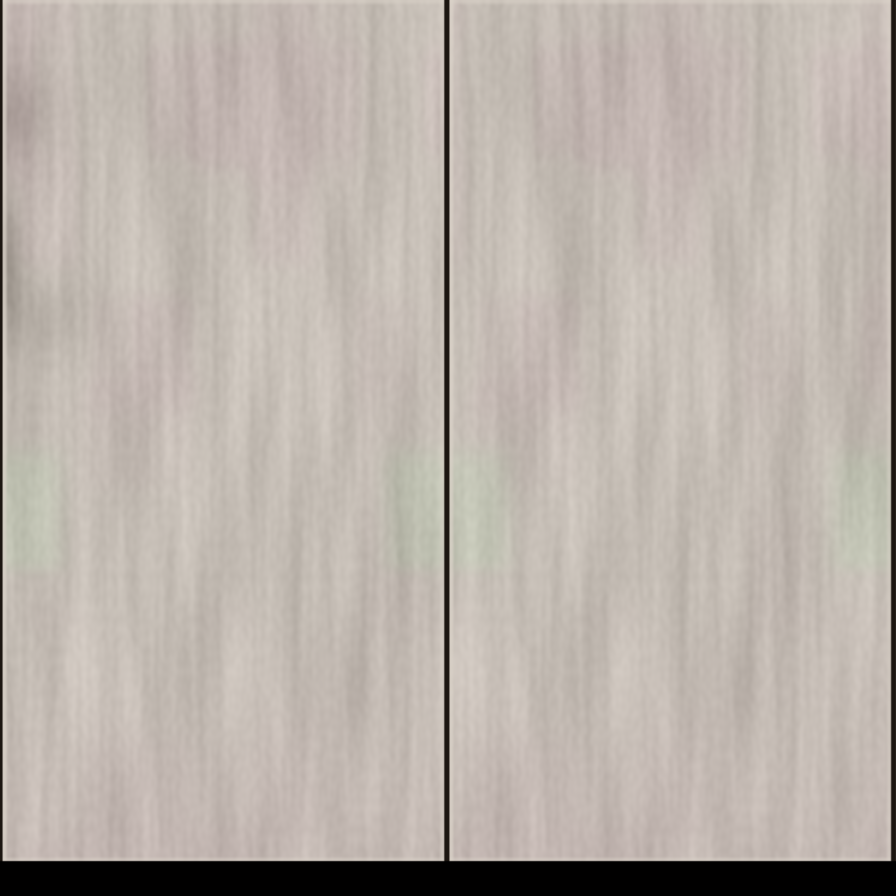
Write a WebGL 1 fragment shader that draws this texture.

```glsl
precision highp float;

uniform vec2 u_resolution;

const float PANEL_WIDTH = 0.4987;
const float SEAM_HALF_WIDTH = 0.0029;
const float BAR_HEIGHT = 0.039;
const float GRAIN_SHIFT = 0.067;

const vec3 WOOD = vec3(0.768, 0.738, 0.705);
const vec3 MAUVE_TINT = vec3(-0.008, -0.025, -0.012);
const vec3 GREEN_TINT = vec3(-0.012, 0.025, -0.002);
const vec3 HIGHLIGHT = vec3(0.86, 0.83, 0.79);
const vec3 SEAM = vec3(0.11, 0.085, 0.065);
const vec3 BAR = vec3(0.005, 0.0, 0.0);

vec2 gradientAt(vec2 cell) {
  float h = fract(sin(dot(cell, vec2(127.1, 311.7))) * 43758.55);
  float angle = 6.28318 * h;
  return vec2(cos(angle), sin(angle));
}

float gradientNoise(vec2 p) {
  vec2 i = floor(p);
  vec2 f = p - i;
  vec2 w = f * f * f * (f * (f * 6.0 - 15.0) + 10.0);
  float a = dot(gradientAt(i), f);
  float b = dot(gradientAt(i + vec2(1.0, 0.0)), f - vec2(1.0, 0.0));
  float c = dot(gradientAt(i + vec2(0.0, 1.0)), f - vec2(0.0, 1.0));
  float d = dot(gradientAt(i + 1.0), f - 1.0);
  return mix(mix(a, b, w.x), mix(c, d, w.x), w.y);
}

// Eases between cell centres, giving soft rectangular patches.
vec2 softCells(vec2 p) {
  return floor(p) + smoothstep(0.2, 0.8, fract(p));
}

float spot(vec2 p, vec2 centre, vec2 radius) {
  vec2 d = (p - centre) / radius;
  return exp(-dot(d, d));
}

// Vertical grain, from broad bands to fine fibres and flecks.
float woodTone(vec2 p) {
  float bands = gradientNoise(p * vec2(9.0, 3.2) + 3.7);
  float streaks = gradientNoise(p * vec2(34.0, 4.5) + 17.3);
  float fibres = gradientNoise(p * vec2(105.0, 7.0) + 41.9);
  float flecks = gradientNoise(p * vec2(150.0, 85.0) + 8.2);
  return 0.045 * bands + 0.065 * streaks + 0.045 * fibres + 0.025 * flecks;
}

vec3 woodColor(vec2 p, float edgeDistance) {
  vec3 color = WOOD + woodTone(p);
  vec2 patchPos = softCells(p * vec2(16.0, 8.0)) * vec2(0.43, 0.57);
  float mauve = smoothstep(-0.15, 0.4, gradientNoise(patchPos + 5.4));
  float upperMauve = smoothstep(0.48, 0.6, p.y);
  float lowerMauve = 1.0 - smoothstep(0.04, 0.3, p.y);
  color += MAUVE_TINT * (mauve * (0.4 + 0.8 * upperMauve) + 0.7 * lowerMauve);

  // Pale green band at the sides of each panel.
  float band = smoothstep(0.35, 0.38, p.y) * (1.0 - smoothstep(0.47, 0.52, p.y));
  float sides = 1.0 - smoothstep(0.045, 0.09, edgeDistance);
  return color + GREEN_TINT * band * sides;
}

// Smoky wear on the left edge of the first panel.
float edgeStain(vec2 p) {
  return 0.16 * spot(p, vec2(0.005, 0.72), vec2(0.022, 0.075))
       + 0.07 * spot(p, vec2(0.045, 0.65), vec2(0.06, 0.05))
       + 0.08 * spot(p, vec2(0.01, 0.87), vec2(0.045, 0.05));
}

void main() {
  vec2 uv = gl_FragCoord.xy / u_resolution;
  vec2 pixel = 1.0 / u_resolution;

  // Two panels share one grain, offset sideways.
  float panel = floor(uv.x / PANEL_WIDTH);
  float localX = uv.x - panel * PANEL_WIDTH;
  float edgeDistance = min(localX, PANEL_WIDTH - localX);
  vec2 grainPos = vec2(localX + panel * GRAIN_SHIFT, uv.y);
  vec3 color = woodColor(grainPos, edgeDistance) - edgeStain(uv);

  // Light bevels, stronger on the left side of each panel.
  float bevel = 1.0 - smoothstep(0.005, 0.0095, edgeDistance);
  float strength = localX < 0.5 * PANEL_WIDTH ? 0.7 : 0.4;
  color = mix(color, HIGHLIGHT, bevel * strength);
  float topBevel = smoothstep(0.993, 0.999, uv.y);
  float bottomBevel = 1.0 - smoothstep(BAR_HEIGHT + 0.001, BAR_HEIGHT + 0.006, uv.y);
  color = mix(color, HIGHLIGHT, 0.5 * max(topBevel, bottomBevel));

  // Dark seams and the solid bar below.
  float soft = max(pixel.x, 0.0012);
  float seam = 1.0 - smoothstep(-soft, soft, edgeDistance - SEAM_HALF_WIDTH);
  color = mix(color, SEAM, seam);
  float bar = 1.0 - smoothstep(-pixel.y, pixel.y, uv.y - BAR_HEIGHT);
  color = mix(color, BAR, bar);

  gl_FragColor = vec4(color, 1.0);
}
```
